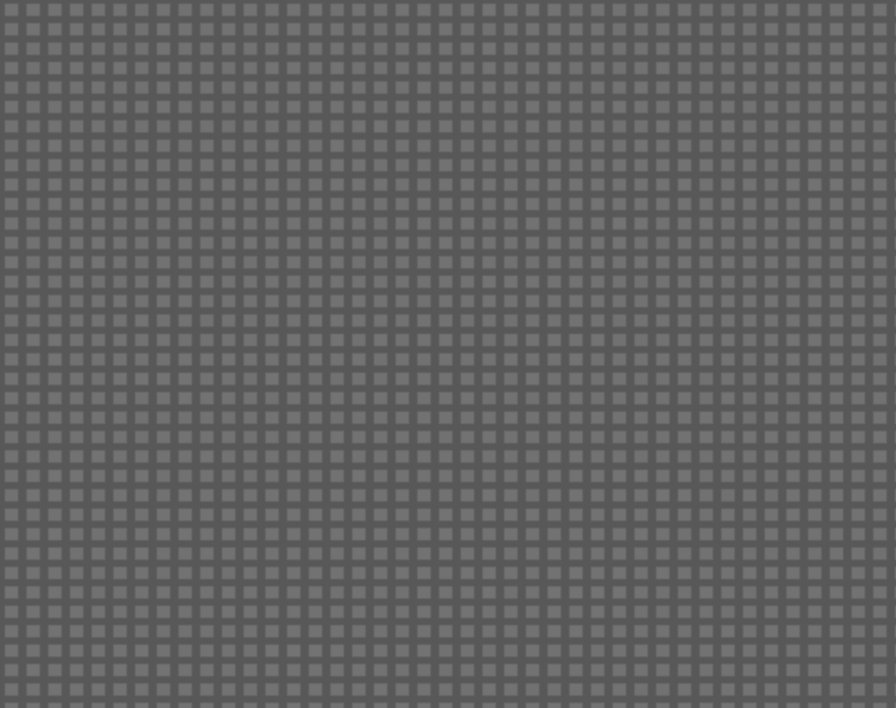
Give the GLSL for this pattern, as a Shadertoy shader.

```glsl
// A dark grey sheet covered by a regular grid of small, soft-edged lighter tiles.
// The canvas is folded into cells, and each cell holds one rounded box
// drawn from its distance function, with a faint change of tone per tile.

const vec2 REPEATS = vec2(41.27, 36.46);    // cells across and down
const vec2 GRID_SHIFT = vec2(0.03, 0.008);  // offset from the top left, in cells
const vec2 TILE_SIZE = vec2(0.61, 0.625);   // share of a cell
const float CORNER_RADIUS = 0.0016;         // in canvas heights
const float EDGE_SOFTNESS = 0.0023;         // in canvas heights
const float TONE_VARIATION = 0.006;

const vec3 GROUND_COLOR = vec3(0.345);
const vec3 TILE_COLOR = vec3(0.447);

float hash(vec2 p) {
    vec3 q = fract(vec3(p.xyx) * 0.1031);
    q += dot(q, q.yzx + 33.33);
    return fract((q.x + q.y) * q.z);
}

float roundedBox(vec2 p, vec2 halfSize, float radius) {
    vec2 d = abs(p) - halfSize + radius;
    return length(max(d, 0.0)) + min(max(d.x, d.y), 0.0) - radius;
}

float coverage(float dist, float softness) {
    return 1.0 - smoothstep(-softness, softness, dist);
}

void mainImage(out vec4 fragColor, in vec2 fragCoord) {
    vec2 uv = fragCoord / iResolution.xy;
    uv.y = 1.0 - uv.y;  // count rows from the top

    // Fold the canvas into cells
    vec2 grid = uv * REPEATS - GRID_SHIFT;
    vec2 cellId = floor(grid);
    vec2 cellSize = vec2(iResolution.x / iResolution.y, 1.0) / REPEATS;
    vec2 local = (fract(grid) - 0.5) * cellSize;

    // One soft tile per cell
    float dist = roundedBox(local, 0.5 * TILE_SIZE * cellSize, CORNER_RADIUS);
    float softness = max(EDGE_SOFTNESS, 0.75 / iResolution.y);
    float tone = (hash(cellId + 7.0) - 0.5) * TONE_VARIATION;

    vec3 color = mix(GROUND_COLOR, TILE_COLOR + tone, coverage(dist, softness));
    fragColor = vec4(color, 1.0);
}
```
